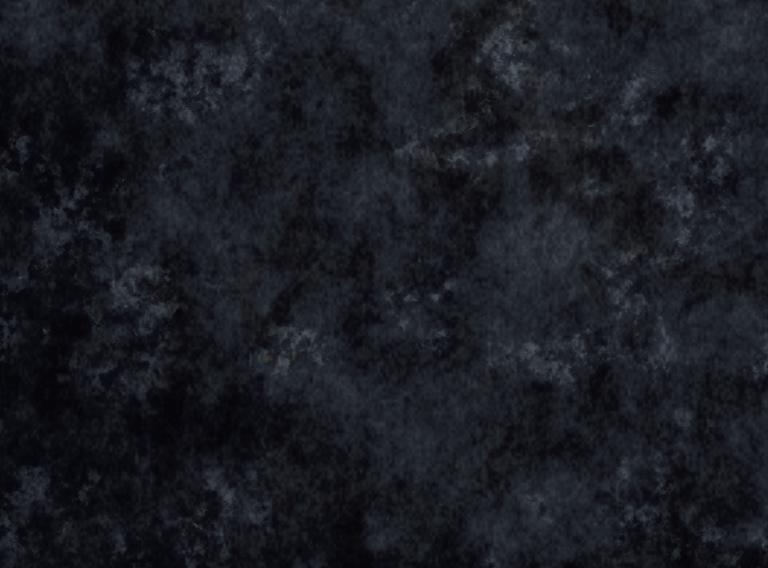
Write a Shadertoy shader that draws this texture.

```glsl
// A dark, blue-black plastered wall: cloudy mottling, pale scuffs, sooty blotches,
// fine woven grain and a few chips. Layers of value noise add up to one tone,
// which is then mapped through a ramp of slate colours.

const vec3 VOID_BLACK = vec3(0.022, 0.024, 0.044);
const vec3 NIGHT      = vec3(0.050, 0.052, 0.080);
const vec3 SLATE      = vec3(0.098, 0.108, 0.132);
const vec3 STEEL      = vec3(0.130, 0.148, 0.180);
const vec3 ASH        = vec3(0.180, 0.200, 0.232);
const vec3 CHALK      = vec3(0.300, 0.330, 0.365);
const vec3 RUST       = vec3(0.300, 0.235, 0.180);
const vec3 SOOT_TINT  = vec3(1.06, 0.98, 0.90);

const float CLOUD_SCALE  = 4.0;
const float MOTTLE_SCALE = 16.0;
const float CRUMB_SCALE  = 48.0;
const float CLOUD_GAIN   = 0.55;
const float MOTTLE_GAIN  = 0.62;
const float CRUMB_GAIN   = 0.42;
const float SCUFF_GAIN   = 1.35;
const float BLOTCH_GAIN  = 0.95;
const float GRAIN_GAIN   = 0.72;
const float STREAK_GAIN  = 0.16;
const float CHIP_CELLS   = 38.0;   // chip cells per canvas height
const float CHIP_SHARE   = 0.13;   // share of cells that hold a chip
const float TONE_OFFSET  = 0.02;

float hash(vec2 p) {
    vec3 q = fract(vec3(p.xyx) * 0.1031);
    q += dot(q, q.yzx + 33.33);
    return fract((q.x + q.y) * q.z);
}

// Smooth value noise from -1 to 1
float noise(vec2 p) {
    vec2 cell = floor(p), f = fract(p);
    f = f * f * (3.0 - 2.0 * f);
    float low  = mix(hash(cell), hash(cell + vec2(1, 0)), f.x);
    float high = mix(hash(cell + vec2(0, 1)), hash(cell + vec2(1, 1)), f.x);
    return 2.0 * mix(low, high, f.y) - 1.0;
}

float fbm(vec2 p) {
    const mat2 TURN = mat2(0.8, 0.6, -0.6, 0.8);
    float sum = 0.0, weight = 1.0;
    for (int i = 0; i < 5; i++) {
        sum += weight * noise(p);
        p = TURN * p * 2.03 + 17.3;
        weight *= 0.62;
    }
    return sum;
}

float ramp(float from, float to, float x) {
    return clamp((x - from) / (to - from), 0.0, 1.0);
}

vec3 slateRamp(float tone) {
    vec3 c = mix(VOID_BLACK, NIGHT, ramp(-2.1, -1.0, tone));
    c = mix(c, SLATE, ramp(-1.0, -0.05, tone));
    c = mix(c, STEEL, ramp(-0.05, 0.75, tone));
    c = mix(c, ASH, ramp(0.75, 1.7, tone));
    return mix(c, CHALK, ramp(1.7, 3.6, tone));
}

// Broad light: dim left side and lower corner, brighter upper right
float lighting(vec2 uv) {
    float light = 0.26 - 0.85 * (1.0 - smoothstep(-0.05, 0.42, uv.x));
    light += 0.4 * smoothstep(0.45, 1.0, uv.x) * smoothstep(0.2, 0.9, uv.y);
    light -= 0.5 * (1.0 - smoothstep(0.1, 0.5, length(uv - vec2(0.22, 0.14))));
    return light - 0.6 * (1.0 - smoothstep(0.0, 0.06, uv.y));
}

// Small irregular chips: x is coverage, y is the chip's random kind
vec2 chips(vec2 p) {
    vec2 cell = floor(p * CHIP_CELLS);
    float kind = hash(cell + 71.0);
    vec2 centre = 0.3 + 0.4 * vec2(hash(cell + 5.0), hash(cell + 29.0));
    vec2 d = fract(p * CHIP_CELLS) - centre;
    d.x += 0.8 * d.y * (kind - 0.5);
    d.y *= mix(0.6, 1.3, hash(cell + 43.0));
    float radius = mix(0.07, 0.2, kind * kind);
    float present = step(hash(cell + 13.0), CHIP_SHARE);
    return vec2(present * (1.0 - smoothstep(0.2 * radius, 1.4 * radius, length(d))), kind);
}

void mainImage(out vec4 fragColor, in vec2 fragCoord) {
    vec2 uv = fragCoord / iResolution.xy;
    vec2 p = fragCoord / iResolution.y;
    vec2 warped = p + 0.025 * vec2(noise(p * 11.0), noise(p * 11.0 + 40.0));

    // Cloudy base with finer mottling and crumbs
    float mottle = fbm(p * MOTTLE_SCALE + 60.0);
    float crumbs = fbm(p * CRUMB_SCALE + 21.0);
    float tone = TONE_OFFSET + lighting(uv) + CLOUD_GAIN * fbm(warped * CLOUD_SCALE + 8.0);
    tone += MOTTLE_GAIN * mottle + CRUMB_GAIN * crumbs;

    // Pale, broken scuffs and upright sooty blotches
    float patches = smoothstep(0.15, 0.8, fbm(warped * 8.0 + 33.0));
    float scuff = patches * smoothstep(-0.3, 0.6, crumbs + 0.4 * mottle);
    float blotch = smoothstep(0.2, 0.8, fbm(warped * vec2(10.0, 7.5) + 90.0) + 0.2 * mottle);
    tone += SCUFF_GAIN * scuff - BLOTCH_GAIN * blotch;

    // Woven grain and faint vertical streaks
    float grain = noise(p * vec2(195.0, 150.0)) + 0.6 * noise(p * vec2(95.0, 75.0) + 15.0);
    tone += GRAIN_GAIN * grain * (0.8 + 0.4 * scuff);
    tone += STREAK_GAIN * noise(p * vec2(130.0, 3.5) + 50.0);

    // Colour, sooty warmth and chips gathered on the scuffs
    vec3 colour = slateRamp(tone) * mix(vec3(1.0), SOOT_TINT, 0.7 * blotch);
    vec2 chip = chips(warped + 0.002 * vec2(noise(p * 150.0), noise(p * 150.0 + 7.0)));
    vec3 chipColour = mix(CHALK, RUST, step(0.85, chip.y));
    float visible = chip.x * mix(0.2, 0.7, patches) * smoothstep(-1.6, 0.8, tone);
    fragColor = vec4(mix(colour, chipColour, visible), 1.0);
}
```
